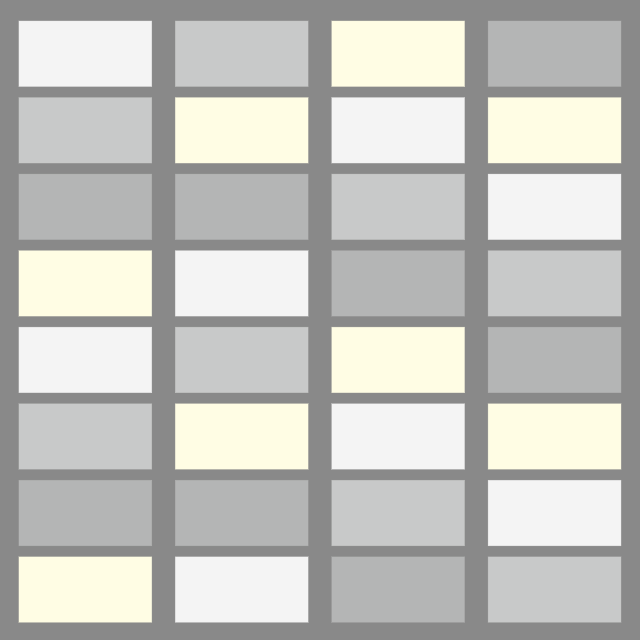
Give the GLSL for this pattern, as a WebGL 2 fragment shader.

```glsl
#version 300 es
precision highp float;

uniform vec2 u_resolution;
out vec4 fragColor;

// Tone index per tile, rows from bottom to top: 0 white, 1 light, 2 cream, 3 mid grey
const ivec4 toneRows[4] = ivec4[4](
    ivec4(2, 0, 3, 1),
    ivec4(3, 3, 1, 0),
    ivec4(1, 2, 0, 2),
    ivec4(0, 1, 2, 3)
);

float boxDistance(vec2 p, vec2 halfSize) {
    vec2 d = abs(p) - halfSize;
    return length(max(d, 0.0)) + min(max(d.x, d.y), 0.0);
}

vec3 tileColor(ivec2 cell) {
    vec3 white = vec3(0.955);
    vec3 lightGrey = vec3(0.785, 0.79, 0.787);
    vec3 cream = vec3(1.0, 0.992, 0.894);
    vec3 midGrey = vec3(0.706, 0.71, 0.708);
    int tone = toneRows[cell.y % 4][cell.x % 4];
    return tone == 0 ? white : tone == 1 ? lightGrey : tone == 2 ? cream : midGrey;
}

void main() {
    vec2 uv = gl_FragCoord.xy / u_resolution;

    // Four columns and eight rows, centred on their tiles
    vec2 pitch = vec2(0.2444, 0.1196);
    vec2 firstCenter = vec2(0.1333, 0.0788);
    vec2 cell = clamp(floor((uv - firstCenter) / pitch + 0.5), vec2(0.0), vec2(3.0, 7.0));
    vec2 local = uv - firstCenter - cell * pitch;

    // Soft-edged tile over the grout
    float softness = max(0.0012, 0.75 / min(u_resolution.x, u_resolution.y));
    float edge = boxDistance(local, vec2(0.104, 0.0514));
    float coverage = 1.0 - smoothstep(-softness, softness, edge);
    vec3 grout = vec3(0.536);
    fragColor = vec4(mix(grout, tileColor(ivec2(cell)), coverage), 1.0);
}
```
